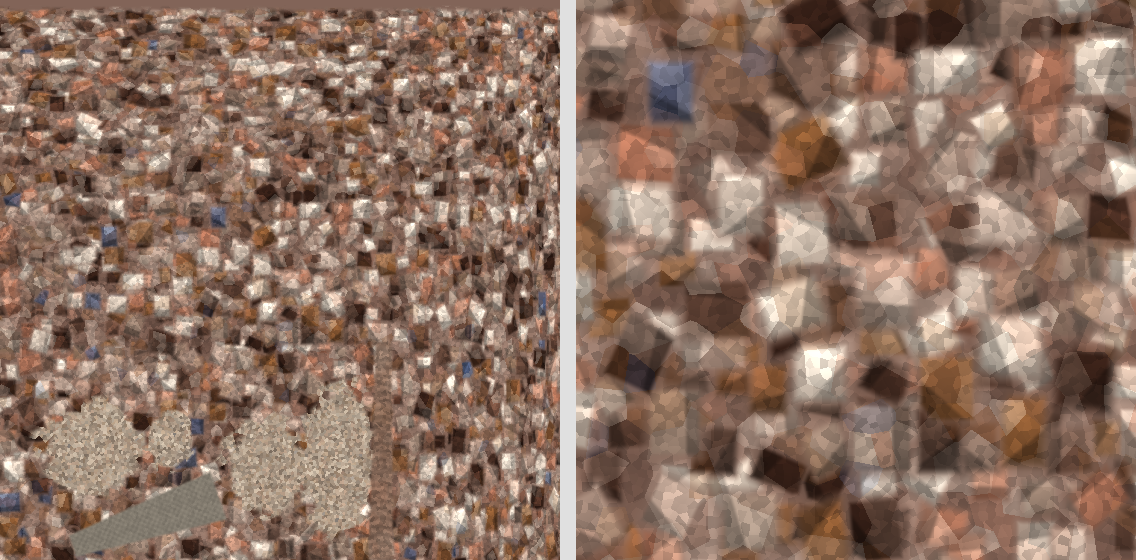
Left, the full canvas; right, a detail of the centre.
A WebGL 1 fragment shader for this texture:

```glsl
precision highp float;
// Crowded rubble: tilted brick and stone fragments sunk in blurred brown fill.
// Two layers of jittered boxes are painted over each other on a warped grid,
// chipped by cellular noise; sand, a paved wedge and a wall lie at the bottom.
uniform vec2 u_resolution;

const vec3 FILL = vec3(0.53, 0.41, 0.36);
const vec3 SAND = vec3(0.72, 0.66, 0.58);
const vec3 PAVING = vec3(0.53, 0.50, 0.45);
const vec3 WALL = vec3(0.55, 0.43, 0.36);

vec2 hash2(vec2 p) {
  vec2 k = vec2(dot(p, vec2(127.1, 311.7)), dot(p, vec2(269.5, 183.3)));
  return fract(sin(k) * 43758.547);
}

vec2 rotate(vec2 p, float angle) {
  float c = cos(angle), s = sin(angle);
  return vec2(c * p.x - s * p.y, s * p.x + c * p.y);
}

float boxDistance(vec2 p, vec2 halfSize) {
  vec2 d = abs(p) - halfSize;
  return length(max(d, 0.0)) + min(max(d.x, d.y), 0.0);
}

// Cellular noise: two random values of the nearest cell, and its distance.
vec3 cellular(vec2 p) {
  vec3 nearest = vec3(0.0, 0.0, 9.0);
  for (int j = -1; j <= 1; j++)
  for (int i = -1; i <= 1; i++) {
    vec2 cell = floor(p) + vec2(float(i), float(j));
    vec2 r = hash2(cell);
    float d = length(cell + r - p);
    if (d < nearest.z) nearest = vec3(hash2(cell + 31.7), d);
  }
  return nearest;
}

// Stone colours in proportion to their share of the ground.
vec3 stoneColour(float h) {
  vec3 c = vec3(0.19, 0.11, 0.08);
  c = mix(c, vec3(0.37, 0.26, 0.21), step(0.14, h));
  c = mix(c, vec3(0.50, 0.32, 0.18), step(0.28, h));
  c = mix(c, vec3(0.68, 0.44, 0.34), step(0.40, h));
  c = mix(c, vec3(0.56, 0.47, 0.41), step(0.51, h));
  c = mix(c, vec3(0.71, 0.61, 0.55), step(0.64, h));
  c = mix(c, vec3(0.88, 0.83, 0.77), step(0.80, h));
  return mix(c, vec3(0.28, 0.33, 0.45), step(0.987, h));
}

// Paints one layer of cut, two-faced blocks; 'cover' is the share of cells used.
vec3 paintStones(vec3 under, vec2 q, float seed, float size, float cover,
                 vec3 chip, float edge) {
  vec3 colour = under;
  for (int j = -1; j <= 1; j++)
  for (int i = -1; i <= 1; i++) {
    vec2 cell = floor(q) + vec2(float(i), float(j));
    vec2 place = hash2(cell + seed);
    vec2 shape = hash2(cell + seed + 17.3);
    vec2 look = hash2(cell + seed + 41.9);
    vec2 turn = hash2(cell + seed + 73.1) - 0.5;
    vec2 local = rotate(q - cell - 0.5 - 0.7 * (place - 0.5), 6.0 * turn.x * turn.x * turn.x);
    vec2 halfSize = size * (0.62 + 0.5 * shape);
    vec2 cutSide = rotate(vec2(1.0, 0.0), 6.283 * turn.y);
    float d = max(boxDistance(local, halfSize), dot(local, cutSide) - 0.95 * size);

    vec3 stone = mix(stoneColour(look.x), chip, 0.28);
    float sideFace = smoothstep(-edge, edge, dot(local, cutSide.yx) - 0.35 * size);
    stone *= (1.06 - 0.3 * sideFace) * (1.0 + 0.3 * local.y);

    float soft = edge + 0.07 * look.y * look.y;
    float present = step(place.x, cover);
    float fringe = 0.6 * smoothstep(0.18, 0.0, d);
    colour = mix(colour, mix(FILL, stone, 0.35), fringe * present);
    colour = mix(colour, stone, smoothstep(soft, -soft, d) * present);
  }
  return colour;
}

// Coverage of a ragged oval patch.
float patchMask(vec2 p, vec2 centre, vec2 radius, float ragged) {
  float r = length((p - centre) / radius) + ragged;
  return smoothstep(1.08, 0.92, r);
}

// Coverage of a strip from a to b whose half width grows from w.x to w.y.
float stripMask(vec2 p, vec2 a, vec2 b, vec2 w, float edge) {
  vec2 axis = normalize(b - a);
  vec2 along = vec2(dot(p - a, axis), dot(p - a, vec2(-axis.y, axis.x)));
  float t = along.x / length(b - a);
  float d = max(abs(along.y) - mix(w.x, w.y, clamp(t, 0.0, 1.0)),
                max(-along.x, along.x - length(b - a)));
  return smoothstep(edge, -edge, d);
}

void main() {
  vec2 p = gl_FragCoord.xy / u_resolution;
  float pixel = 1.0 / min(u_resolution.x, u_resolution.y);

  // Grid cells grow narrow to the right and low to the top.
  vec2 q = vec2(22.0 * p.x + 4.0 * pow(p.x, 6.0), 21.0 * p.y + 3.5 * pow(p.y, 5.0));
  float edge = max(0.035, 25.0 * pixel);
  vec3 facet = cellular(q * 2.4);
  vec3 grit = cellular(p * 190.0);
  vec3 chip = stoneColour(facet.x) * (1.1 - 0.25 * facet.z);

  // Rubble: small broken pieces below, larger blocks on top.
  vec3 colour = mix(FILL, chip, 0.3);
  colour = paintStones(colour, q * 1.45, 3.0, 0.44, 0.95, chip, edge * 1.45);
  colour = paintStones(colour, q, 57.0, 0.42, 0.72, chip, edge);
  colour *= 0.87 + 0.26 * grit.x;

  // Sandy clearings with pale grit and grey crumbs.
  float ragged = 0.35 * (facet.y - 0.5) + 0.06 * sin(70.0 * p.x + 5.0 * sin(50.0 * p.y));
  float sand = patchMask(p, vec2(0.165, 0.20), vec2(0.095, 0.08), ragged);
  sand = max(sand, patchMask(p, vec2(0.305, 0.21), vec2(0.04, 0.055), ragged));
  sand = max(sand, patchMask(p, vec2(0.475, 0.17), vec2(0.075, 0.085), ragged));
  sand = max(sand, patchMask(p, vec2(0.605, 0.18), vec2(0.062, 0.14), ragged));
  vec3 crumbs = mix(SAND * (0.8 + 0.4 * grit.x), stoneColour(grit.y), 0.22);
  colour = mix(colour, crumbs, 0.92 * sand);

  // Paved wedge and the narrow brick wall.
  float tiles = 0.96 + 0.05 * sin(500.0 * p.x + 200.0 * p.y) * sin(500.0 * p.y - 200.0 * p.x);
  float paving = stripMask(p, vec2(0.13, 0.025), vec2(0.39, 0.115), vec2(0.02, 0.045), 2.0 * pixel);
  colour = mix(colour, PAVING * tiles * (0.95 + 0.1 * grit.x), paving);
  float wall = stripMask(p, vec2(0.68, 0.0), vec2(0.685, 0.39), vec2(0.022, 0.014), 0.004);
  float courses = 0.93 + 0.07 * sin(420.0 * p.y + 2.0 * sin(90.0 * p.x));
  colour = mix(colour, WALL * courses * (0.85 + 0.3 * grit.x), 0.85 * wall);

  // Plain blurred fill along the top edge.
  colour = mix(colour, FILL * 0.96, smoothstep(0.978, 0.992, p.y + 0.006 * facet.y));
  gl_FragColor = vec4(clamp(colour, 0.0, 1.0), 1.0);
}
```
